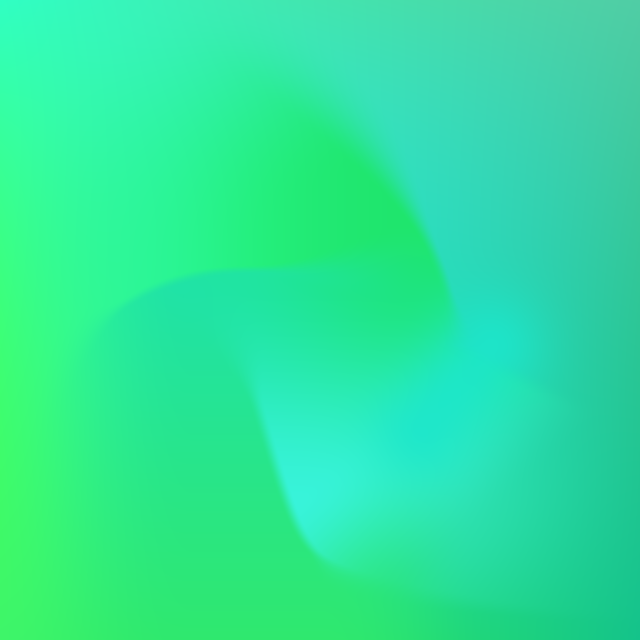
Write a WebGL 2 fragment shader that draws this background.

```glsl
#version 300 es
precision highp float;

uniform vec2 u_resolution;
out vec4 fragColor;

vec3 rgb(float r, float g, float b) {
    return vec3(r, g, b) / 255.0;
}

// Smooth curve through three colours at t = 0, 0.5 and 1
vec3 ramp3(vec3 a, vec3 b, vec3 c, float t) {
    return a * 2.0 * (t - 0.5) * (t - 1.0) + b * 4.0 * t * (1.0 - t) + c * 2.0 * t * (t - 0.5);
}

// Soft step centred on zero
float softEdge(float distance, float width) {
    return smoothstep(-width, width, distance);
}

float fall(float low, float high, float t) {
    return 1.0 - smoothstep(low, high, t);
}

float glow(float distance, float radius) {
    float d = distance / radius;
    return exp(-d * d);
}

float segmentDistance(vec2 p, vec2 a, vec2 b) {
    vec2 along = b - a;
    vec2 offset = p - a;
    return length(offset - along * clamp(dot(offset, along) / dot(along, along), 0.0, 1.0));
}

// Curved borders of the folds
float finBorderX(float y) {
    float rise = max(y - 0.479, 0.0);
    return 0.71 - 0.099 * rise - 1.238 * rise * rise + 2.0 * max(0.46 - y, 0.0);
}

float foldBorderY(float x) {
    float bend = max(0.43 - x, 0.0);
    return 0.577 - 4.0 * bend * bend * bend;
}

float panelBorderX(float y) {
    float lean = max(y - 0.4, 0.0);
    return 0.423 - 0.3 * (y - 0.297) - 1.5 * lean * lean + 0.088 * exp((0.089 - y) / 0.034);
}

// Broad gradient over the whole canvas
vec3 backdrop(vec2 p) {
    vec3 top = ramp3(rgb(48.0, 255.0, 195.0), rgb(66.0, 229.0, 175.0), rgb(80.0, 205.0, 165.0), p.x);
    vec3 middle = ramp3(rgb(60.0, 255.0, 121.0), rgb(40.0, 230.0, 185.0), rgb(45.0, 198.0, 150.0), p.x);
    vec3 bottom = ramp3(rgb(62.0, 245.0, 105.0), rgb(42.0, 228.0, 112.0), rgb(20.0, 195.0, 138.0), p.x);
    return ramp3(bottom, middle, top, p.y);
}

vec3 finColor(vec2 p) {
    return mix(rgb(40.0, 247.0, 136.0), rgb(31.0, 229.0, 109.0), smoothstep(0.2, 0.64, p.x));
}

vec3 lowerFoldColor(vec2 p) {
    return mix(rgb(47.0, 232.0, 110.0), rgb(32.0, 226.0, 167.0), clamp(p.y / 0.55, 0.0, 1.0));
}

vec3 panelColor(vec2 p) {
    vec3 top = mix(rgb(32.0, 228.0, 162.0), rgb(29.0, 228.0, 122.0), smoothstep(0.35, 0.68, p.x));
    return mix(top, rgb(56.0, 243.0, 218.0), fall(0.2, 0.57, p.y));
}

void main() {
    vec2 p = gl_FragCoord.xy / u_resolution;
    vec3 color = backdrop(p);

    // Shared masks, sharp in the centre and blurred toward the ends
    float foldDepth = foldBorderY(p.x) - p.y;
    float foldBlur = 0.01 + 0.06 * fall(0.08, 0.2, p.x) + 0.07 * smoothstep(0.4, 0.68, p.x);
    float belowFold = softEdge(foldDepth, foldBlur);
    float finBlur = 0.012 + 0.1 * smoothstep(0.6, 0.95, p.y) + 0.025 * fall(0.45, 0.55, p.y);
    float insideFin = softEdge(finBorderX(p.y) - p.x, finBlur);
    float panelBlur = 0.012 + 0.12 * fall(0.04, 0.14, p.y) + 0.05 * smoothstep(0.36, 0.52, p.y);
    float insidePanel = softEdge(p.x - panelBorderX(p.y), panelBlur);

    // Pale mist at the lower right
    float mist = glow(length((p - vec2(0.66, 0.23)) * vec2(1.0, 1.15)), 0.2);
    color = mix(color, rgb(53.0, 230.0, 188.0), 0.7 * mist * insidePanel);

    // Green fin, strongest beside its right border
    float finReach = length((p - vec2(0.6, 0.62)) * vec2(0.95, 1.3));
    float finMask = insideFin * fall(0.15, 0.6, finReach) * fall(0.0, 0.2, foldDepth);
    color = mix(color, finColor(p), finMask);

    // Lower left fold
    float lowerMask = belowFold * smoothstep(0.03, 0.3, p.x) * fall(0.5, 0.75, p.x);
    color = mix(color, lowerFoldColor(p), lowerMask);

    // Bright central panel, fading past the diagonal ridge
    float pastRidge = dot(p - vec2(0.7, 0.35), vec2(0.66, -0.75));
    float panelMask = belowFold * insidePanel * insideFin * fall(-0.06, 0.16, pastRidge);
    color = mix(color, panelColor(p), panelMask);

    // Cyan light along the ridge
    float ridge = segmentDistance(p, vec2(0.77, 0.46), vec2(0.66, 0.33));
    color = mix(color, rgb(28.0, 230.0, 204.0), 0.85 * glow(ridge, 0.08));

    fragColor = vec4(clamp(color, 0.0, 1.0), 1.0);
}
```
